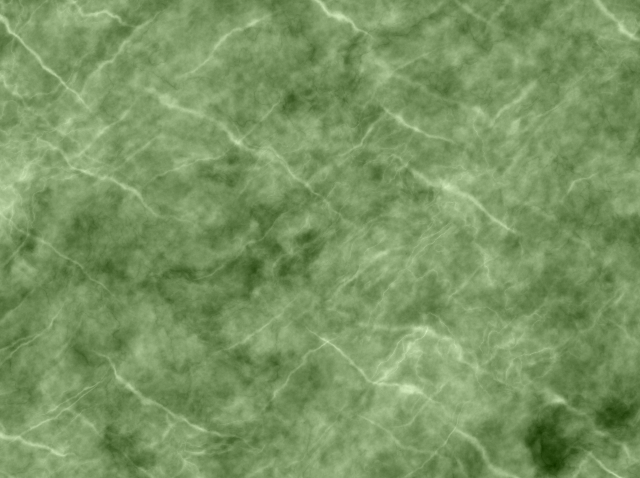
Reproduce this texture procedurally as a WebGL 1 fragment shader.

```glsl
precision highp float;
// Polished green marble: mottled clouds, dark patches, pale slanting veins and a fine web.

uniform vec2 u_resolution;

#define MEAN_COLOR vec3(0.466, 0.571, 0.374)
#define TONE_TINT vec3(1.0, 0.96, 1.0)
#define CLOUD_CONTRAST 0.32
#define MOTTLE_CONTRAST 0.32
#define GRAIN_CONTRAST 0.20
#define PATCH_DEPTH 0.17
#define VEIN_LIGHT 0.22
#define BRANCH_LIGHT 0.13
#define WEB_LIGHT 0.12
#define VEIN_ANGLE -0.56
#define BRANCH_ANGLE 0.72
#define VEIN_WIDTH 0.0056

float hash(vec2 p) {
  vec3 h = fract(vec3(p.xyx) * 0.1031);
  h += dot(h, h.yzx + 33.33);
  return fract((h.x + h.y) * h.z);
}

float noise(vec2 p) {
  vec2 cell = floor(p);
  vec2 f = fract(p);
  f = f * f * (3.0 - 2.0 * f);
  float low = mix(hash(cell), hash(cell + vec2(1.0, 0.0)), f.x);
  float high = mix(hash(cell + vec2(0.0, 1.0)), hash(cell + 1.0), f.x);
  return mix(low, high, f.y);
}

// Rotates into a frame whose x axis points along the given angle.
vec2 alongAngle(vec2 p, float angle) {
  float c = cos(angle);
  float s = sin(angle);
  return vec2(c * p.x + s * p.y, c * p.y - s * p.x);
}

// Layered noise, centred on zero.
float fbm(vec2 p) {
  float sum = 0.0;
  float amplitude = 0.5;
  for (int i = 0; i < 5; i++) {
    sum += amplitude * (noise(p) - 0.5);
    p = alongAngle(p, 0.6) * 2.03 + 17.3;
    amplitude *= 0.55;
  }
  return sum;
}

vec2 warp(vec2 p, float scale) {
  return vec2(fbm(p * scale + 3.7), fbm(p * scale + 41.2));
}

// Tapered, gently bent strokes scattered one per cell along the x axis.
float strokes(vec2 p, vec2 cellSize, float width, float share, float seed) {
  vec2 home = floor(p / cellSize);
  float light = 0.0;
  for (int j = -1; j <= 1; j++) {
    for (int i = -1; i <= 1; i++) {
      vec2 cell = home + vec2(float(i), float(j));
      vec2 key = cell + seed;
      vec2 center = (cell + vec2(hash(key + 5.1), hash(key + 9.4))) * cellSize;
      float halfLength = cellSize.x * mix(0.35, 0.85, hash(key + 21.6));
      vec2 d = p - center;
      float t = d.x / halfLength;
      float tilt = (hash(key + 33.8) - 0.5) * 0.36;
      float bend = (hash(key + 47.3) - 0.5) * 0.05;
      float dist = abs(d.y - tilt * d.x - bend * t * t);
      float taper = 1.0 - smoothstep(0.25, 1.0, abs(t));
      float thick = width * mix(0.6, 1.35, hash(key + 58.9)) * (0.5 + 0.5 * taper);
      float core = exp(-dist * dist / (thick * thick));
      float halo = 0.16 * exp(-dist / (2.5 * width));
      float strength = mix(0.4, 1.0, hash(key + 71.5)) * step(hash(key + 83.2), share);
      light = max(light, (core + halo) * taper * strength);
    }
  }
  return light;
}

// Thin threads where layered noise crosses zero.
float threads(vec2 p, float sharpness) {
  return exp(-abs(fbm(p)) * sharpness);
}

void main() {
  vec2 p = gl_FragCoord.xy / u_resolution.y;
  vec2 bentP = p + 0.10 * warp(p, 4.0) + 0.018 * warp(p, 24.0);
  vec2 grainP = alongAngle(bentP, BRANCH_ANGLE);

  // Clouds, mottling and fine grain
  float tone = CLOUD_CONTRAST * fbm(grainP * vec2(2.6, 4.4) + 8.0);
  tone += MOTTLE_CONTRAST * fbm(grainP * vec2(13.0, 19.0) + 25.0);
  tone += GRAIN_CONTRAST * fbm(p * 62.0 + 70.0);

  // Dark patches drawn out along the branches, with ragged flecks
  float patches = fbm(grainP * vec2(3.0, 5.5) + 60.0) + 0.6 * fbm(bentP * 20.0 + 90.0);
  tone -= PATCH_DEPTH * smoothstep(0.03, 0.33, patches);

  // Web gathered into clusters, with a few dark cracks
  float cluster = smoothstep(-0.20, 0.18, fbm(p * 3.2 + 120.0));
  float web = threads(grainP * vec2(4.5, 9.0) + 150.0, 30.0);
  web = max(web, 0.8 * threads(bentP * 8.5 + 180.0, 28.0));
  tone += WEB_LIGHT * web * cluster;
  tone -= 0.07 * threads(bentP * 10.0 + 210.0, 26.0) * (1.0 - 0.7 * cluster);

  // Crossing branches and the long pale veins
  float breakup = 0.5 + 0.7 * noise(bentP * 21.0 + 240.0);
  float branches = strokes(grainP, vec2(0.22, 0.085), VEIN_WIDTH * 0.8, 0.65, 310.0);
  float veins = strokes(alongAngle(bentP, VEIN_ANGLE), vec2(0.36, 0.13), VEIN_WIDTH, 0.75, 370.0);
  tone += BRANCH_LIGHT * branches * breakup + VEIN_LIGHT * veins * breakup;

  gl_FragColor = vec4(clamp(MEAN_COLOR + tone * TONE_TINT, 0.0, 1.0), 1.0);
}
```
